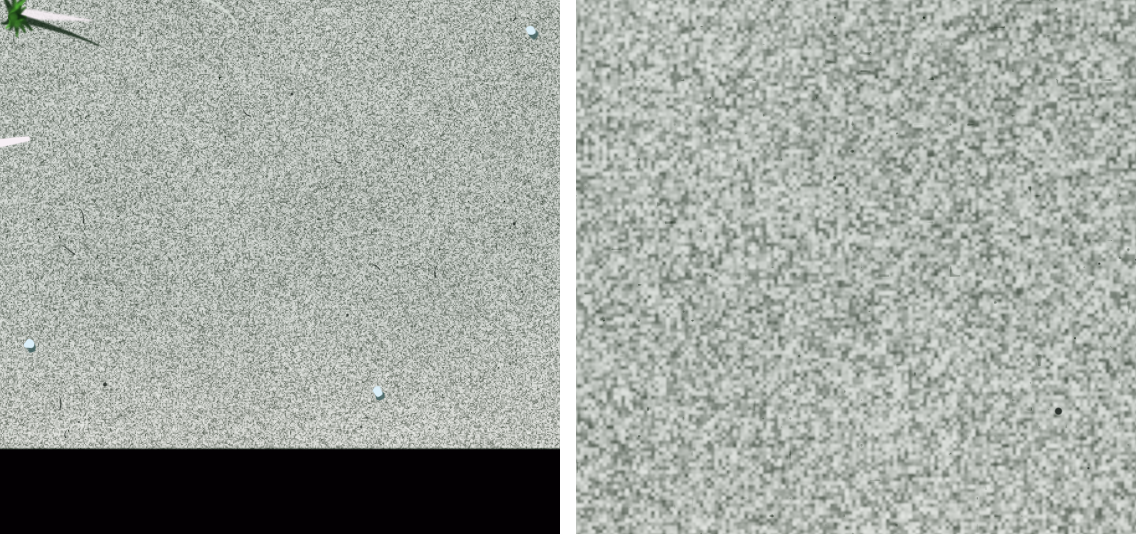
Left: the whole. Right: its middle third, enlarged.
Write a WebGL 2 fragment shader that draws this texture.

```glsl
#version 300 es
precision highp float;
uniform vec2 u_resolution;
out vec4 outColor;

const vec3 BLACK = vec3(0.01, 0.0, 0.01);
const vec3 DARK_SPECK = vec3(0.08, 0.11, 0.09);
const vec3 PALE_SPECK = vec3(0.86, 0.89, 0.86);
const vec3 STRAW = vec3(0.97, 0.94, 0.96);
const vec3 PEBBLE = vec3(0.86, 0.94, 0.98);
const vec3 PEBBLE_SHADE = vec3(0.24, 0.37, 0.37);
const vec3 LEAF_DARK = vec3(0.05, 0.13, 0.06);
const vec3 LEAF_LIGHT = vec3(0.32, 0.66, 0.20);
const float BAND_TOP = 0.159;
const float BASE_LIGHT = 0.688;
const float GRAIN_CONTRAST = 0.58;
const float FINE_GRAIN = 430.0;
const float COARSE_GRAIN = 270.0;
const int DARK_SPECKS = 26;
const int PALE_SPECKS = 22;
const int HAIRS = 9;
const int BLADES = 14;
const vec2 TUFT = vec2(0.025, 0.968);
const vec2 PEBBLES[3] = vec2[3](vec2(0.994, 0.943), vec2(0.055, 0.356), vec2(0.708, 0.267));

float hash(vec2 cell) {
    uvec2 q = uvec2(ivec2(floor(cell))) * uvec2(1597334673u, 3812015801u);
    uint h = q.x ^ q.y;
    h = (h ^ (h >> 16)) * 2146121005u;
    h = (h ^ (h >> 15)) * 2221713035u;
    return float((h ^ (h >> 16)) >> 8) / 16777216.0;
}

float noise(vec2 p) {
    vec2 i = floor(p), f = fract(p);
    f = f * f * (3.0 - 2.0 * f);
    return mix(mix(hash(i), hash(i + vec2(1, 0)), f.x),
               mix(hash(i + vec2(0, 1)), hash(i + vec2(1, 1)), f.x), f.y);
}

float cover(float d, float blur) {
    return 1.0 - smoothstep(-blur, blur, d);
}

// Distance to a stroke whose radius runs from r0 to r1, bowed sideways
float stroke(vec2 p, vec2 a, vec2 b, float r0, float r1, float bow) {
    vec2 ab = b - a;
    float t = clamp(dot(p - a, ab) / dot(ab, ab), 0.0, 1.0);
    vec2 side = normalize(vec2(-ab.y, ab.x));
    return length(p - a - ab * t - side * bow * 4.0 * t * (1.0 - t)) - mix(r0, r1, t);
}

vec2 scatter(float i, float seed, float aspect) {
    return vec2(hash(vec2(i, seed)) * aspect,
                mix(BAND_TOP + 0.01, 1.0, hash(vec2(i, seed + 1.0))));
}

vec3 ground(vec2 p) {
    float grain = 0.66 * noise(p * FINE_GRAIN) + 0.34 * noise(p * COARSE_GRAIN + 37.0) - 0.5;
    grain -= 0.7 * grain * grain;
    float stain = noise(p * 5.0 + 9.0) + 0.5 * noise(p * 19.0) - 0.75;
    float low = 1.0 - smoothstep(BAND_TOP, 0.5, p.y);
    float light = BASE_LIGHT + GRAIN_CONTRAST * grain + 0.03 * stain + 0.035 * low;
    light -= 0.4 * smoothstep(0.93, 1.0, noise(p * 180.0 + 71.0)) * hash(p * 60.0);
    return vec3(light + 0.01 * low, light + mix(0.06, 0.01, light), light);
}

void main() {
    float aspect = u_resolution.x / u_resolution.y;
    float aa = 1.0 / u_resolution.y;
    vec2 p = gl_FragCoord.xy * aa;
    vec3 col = ground(p);

    // Pale and dark specks
    for (int i = 0; i < PALE_SPECKS; i++) {
        float k = float(i), size = hash(vec2(k, 13));
        float d = length(p - scatter(k, 11.0, aspect)) - mix(0.001, 0.005, size * size);
        col = mix(col, PALE_SPECK, 0.65 * cover(d, 0.002));
    }
    for (int i = 0; i < DARK_SPECKS; i++) {
        float k = float(i), size = hash(vec2(k, 23));
        float d = length(p - scatter(k, 21.0, aspect)) - mix(0.0005, 0.0036, size * size * size);
        col = mix(col, DARK_SPECK, 0.85 * cover(d, aa));
    }

    // Short bent hairs
    for (int i = 0; i < HAIRS; i++) {
        float k = float(i), angle = 0.6 + 2.0 * hash(vec2(k, 33));
        vec2 a = scatter(k, 31.0, aspect);
        vec2 b = a + mix(0.008, 0.026, hash(vec2(k, 34))) * vec2(cos(angle), sin(angle));
        float d = stroke(p, a, b, 0.0011, 0.0004, 0.008 * (hash(vec2(k, 35)) - 0.5));
        col = mix(col, DARK_SPECK, 0.85 * cover(d, aa));
    }

    // Pebbles with a shaded side
    for (int i = 0; i < 3; i++) {
        vec2 q = p - PEBBLES[i];
        float ragged = 0.005 * (noise(p * 130.0) - 0.5);
        col = mix(col, PEBBLE_SHADE, 0.85 * cover(length(q - vec2(0.004, -0.008)) - 0.009 + ragged, 0.002));
        col = mix(col, PEBBLE, cover(length(q) - 0.0085 + ragged, 0.002));
    }

    // Loose straws
    float straw = stroke(p, vec2(-0.02, 0.729), vec2(0.051, 0.740), 0.009, 0.005, 0.0);
    col = mix(col, STRAW, cover(straw, 0.002));
    float curl = stroke(p, vec2(0.375, 1.004), vec2(0.444, 0.955), 0.003, 0.002, 0.008);
    col = mix(col, PALE_SPECK, 0.8 * cover(curl, 0.002));

    // Grass tuft in the corner
    float pale = stroke(p, TUFT + vec2(0.015, 0.007), vec2(0.17, 0.962), 0.011, 0.002, 0.0);
    col = mix(col, STRAW, 0.9 * cover(pale, 0.004));
    float shade = stroke(p, TUFT, vec2(0.185, 0.915), 0.008, 0.001, 0.004);
    col = mix(col, LEAF_DARK, 0.8 * cover(shade, 0.003));
    for (int i = 0; i < BLADES; i++) {
        float k = float(i), angle = 6.283 * hash(vec2(k, 41));
        vec2 tip = TUFT + mix(0.02, 0.052, hash(vec2(k, 42))) * vec2(cos(angle), sin(angle));
        float d = stroke(p, TUFT, tip, 0.008, 0.002, 0.008 * (hash(vec2(k, 43)) - 0.5));
        float lit = hash(vec2(k, 44)) * noise(p * 90.0) * 1.6;
        col = mix(col, mix(LEAF_DARK, LEAF_LIGHT, min(lit, 1.0)), 0.9 * cover(d, 0.003));
    }

    // Black band along the foot
    col = mix(col, LEAF_DARK, 0.5 * cover(p.y - BAND_TOP - 0.002, 0.002));
    col = mix(col, BLACK, cover(p.y - BAND_TOP, aa));
    outColor = vec4(clamp(col, 0.0, 1.0), 1.0);
}
```
